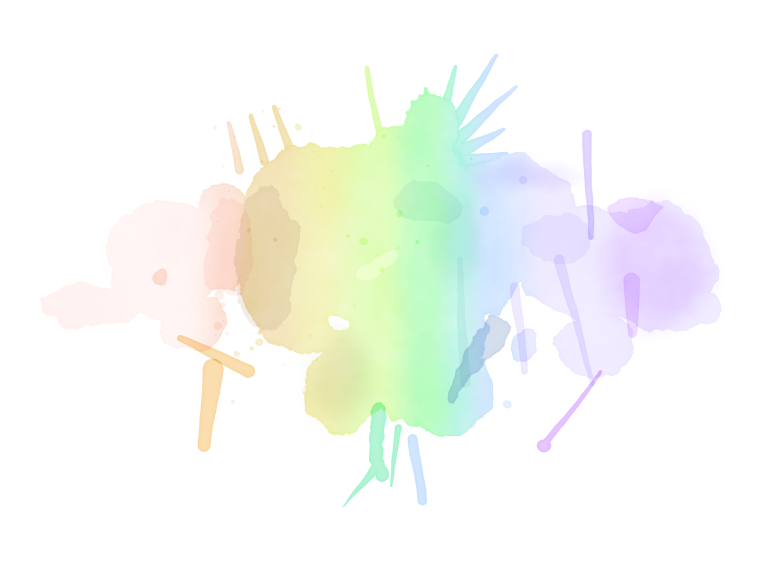
This background is drawn by a WebGL 1 fragment shader. Its source:

```glsl
precision highp float;
// Pale rainbow watercolour blots with drips, splashes and spatter on white paper.
uniform vec2 u_resolution;

const vec2 CENTRE = vec2(.681, .5);
const float EDGE_WARP = .042;
const float EDGE_ROUGH = .012;
const float RIM_WIDTH = .0022;
const float RIM_GAIN = .4;
const float MOTTLE = .55;
const int SPATTER_COUNT = 44;

const vec3 WHITE = vec3(1);
const vec3 PINK = vec3(1, .955, .948);
const vec3 PEACH = vec3(.99, .9, .86);
const vec3 TAN = vec3(.955, .89, .72);
const vec3 YELLOW = vec3(.95, .95, .7);
const vec3 LIME = vec3(.88, .99, .72);
const vec3 GREEN = vec3(.74, .99, .77);
const vec3 AQUA = vec3(.74, .96, .91);
const vec3 SKY = vec3(.82, .9, 1);
const vec3 LILAC = vec3(.94, .92, 1);
const vec3 VIOLET = vec3(.95, .885, 1);
const vec3 ORANGE = vec3(.98, .87, .69);
const vec3 SLATE = vec3(.83, .87, .93);
const vec3 SHADE = vec3(.95, .935, .92);
const vec3 MIST = vec3(.94, .97, .97);
const vec3 LIFT = vec3(1.05, 1.01, 1.1);

vec3 paper = WHITE;

vec2 hash2(vec2 p) {
  vec3 h = fract(p.xyx * vec3(.1031, .103, .0973));
  h += dot(h, h.yzx + 33.33);
  return fract((h.xx + h.yz) * h.zy);
}

float corner(vec2 cell, vec2 offset) {
  return dot(hash2(cell) * 2. - 1., offset);
}

float gradientNoise(vec2 p) {
  vec2 i = floor(p), f = fract(p), k = vec2(0, 1);
  vec2 u = f * f * f * (f * (f * 6. - 15.) + 10.);
  return mix(mix(corner(i, f), corner(i + k.yx, f - k.yx), u.x),
    mix(corner(i + k, f - k), corner(i + 1., f - 1.), u.x), u.y);
}

float fbm(vec2 p) {
  float sum = 0., amp = .6;
  for (int i = 0; i < 5; i++) {
    sum += amp * gradientNoise(p);
    p = mat2(1.6, 1.2, -1.2, 1.6) * p + 17.3;
    amp *= .5;
  }
  return sum;
}

float oval(vec2 p, float x, float y, float rx, float ry) {
  return (length((p - vec2(x, y)) / vec2(rx, ry)) - 1.) * min(rx, ry);
}

// Capsule from ends.xy to ends.zw with changing radius
float taper(vec2 p, vec4 ends, float ra, float rb) {
  vec2 ab = ends.zw - ends.xy, ap = p - ends.xy;
  float t = clamp(dot(ap, ab) / dot(ab, ab), 0., 1.);
  return length(ap - ab * t) - mix(ra, rb, t);
}

// Hue follows the horizontal position
vec3 spectrum(float x) {
  vec3 c = mix(PINK, PEACH, smoothstep(.33, .4, x));
  c = mix(c, TAN, smoothstep(.4, .45, x));
  c = mix(c, YELLOW, smoothstep(.48, .58, x));
  c = mix(c, LIME, smoothstep(.57, .66, x));
  c = mix(c, GREEN, smoothstep(.67, .75, x));
  c = mix(c, AQUA, smoothstep(.76, .82, x));
  c = mix(c, SKY, smoothstep(.81, .87, x));
  return mix(c, LILAC, smoothstep(.87, .98, x));
}

// Soft-edged transparent paint
void wash(float d, vec3 pigment, float soft) {
  paper *= mix(WHITE, pigment, 1. - smoothstep(-soft, soft, d));
}

// Crisp paint, darker along its dried edge
void glaze(float d, vec3 pigment) {
  float rim = 1. + RIM_GAIN * exp(-abs(d) / RIM_WIDTH);
  wash(d, mix(WHITE, pigment, rim), .8 / u_resolution.y);
}

float blotShape(vec2 p) {
  // Pink side
  float d = min(oval(p, .284, .543, .1, .105), oval(p, .168, .454, .085, .038));
  d = min(d, min(oval(p, .346, .424, .06, .055), oval(p, .394, .58, .05, .09)));
  // Yellow and green body
  d = min(d, min(oval(p, .541, .557, .128, .186), oval(p, .725, .512, .145, .27)));
  d = min(d, min(oval(p, .603, .645, .14, .092), oval(p, .766, .77, .045, .065)));
  d = min(d, min(oval(p, .612, .317, .07, .085), oval(p, .79, .3, .085, .07)));
  // Blue and violet side
  d = min(d, min(oval(p, .904, .645, .11, .085), oval(p, .86, .557, .07, .12)));
  d = min(d, min(oval(p, 1.05, .53, .13, .095), oval(p, 1.06, .39, .07, .06)));
  d = min(d, min(oval(p, .93, .385, .03, .032), oval(p, 1.165, .53, .1, .11)));
  d = min(d, oval(p, 1.225, .45, .04, .04));
  return max(d, -oval(p, .597, .424, .022, .015));
}

void main() {
  vec2 p = (gl_FragCoord.xy - .5 * u_resolution) / u_resolution.y + CENTRE;
  vec2 wander = vec2(fbm(p * 9.), fbm(p * 9. + 41.));
  vec2 q = p + EDGE_WARP * wander;
  vec2 s = p + .008 * wander;
  float rough = EDGE_ROUGH * fbm(p * 34.);
  float density = clamp(.96 + MOTTLE * fbm(p * 6. + 7.) + .15 * fbm(p * 50.), .5, 1.3);
  float blot = blotShape(q) + rough;

  // Broad blot and local layers
  glaze(blot, mix(WHITE, spectrum(mix(p.x, q.x, .5)), density));
  glaze(oval(q, .47, .54, .058, .13) + rough, SHADE);
  glaze(oval(q, .4, .56, .045, .08) + rough, PINK);
  wash(oval(q, .605, .33, .05, .07), SHADE, .03);
  glaze(oval(q, .754, .637, .058, .034), MIST);
  wash(oval(q, .81, .58, .045, .08), MIST, .02);
  wash(oval(q, .93, .69, .08, .025), LILAC, .02);
  glaze(oval(q, .985, .575, .055, .035) + rough, mix(WHITE, LILAC, .6));
  wash(oval(q, 1.161, .53, .09, .1), mix(WHITE, VIOLET, density), .035);
  glaze(oval(q, 1.12, .622, .05, .026) + rough, VIOLET);
  glaze(oval(q, .29, .507, .012, .008), PEACH);
  glaze(taper(q, vec4(.655, .5, .69, .543), .009, .015), LIFT);

  // Falling drips
  glaze(taper(s, vec4(.378, .345, .362, .21), .018, .011), ORANGE);
  glaze(taper(s, vec4(.32, .4, .44, .342), .006, .012), ORANGE);
  glaze(taper(s, vec4(1.041, .765, 1.046, .58), .008, .005), LILAC * LILAC);
  glaze(taper(s, vec4(.993, .54, 1.05, .32), .009, .004), LILAC);
  float tail = taper(s, vec4(1.065, .34, .965, .212), .003, .006);
  glaze(min(tail, oval(s, .965, .21, .013, .011)), VIOLET * VIOLET);
  glaze(taper(q, vec4(.88, .42, .797, .288), .02, .009), SLATE);
  glaze(taper(s, vec4(.913, .49, .931, .342), .009, .006), LILAC);
  glaze(taper(s, vec4(.815, .54, .825, .32), .005, .009), MIST);
  glaze(taper(s, vec4(1.12, .5, 1.122, .41), .015, .008), VIOLET);
  glaze(taper(s, vec4(.732, .22, .748, .112), .009, .008), SKY);
  float fork = taper(q, vec4(.665, .26, .672, .17), .012, .013);
  fork = min(fork, taper(s, vec4(.672, .18, .61, .103), .009, .001));
  fork = min(fork, taper(s, vec4(.706, .24, .693, .14), .006, .002));
  glaze(fork, AQUA * vec3(.95, 1, .92));

  // Rising splashes: one thread, a fan and a trio
  float splash = taper(s, vec4(.676, .75, .65, .88), .007, .004);
  for (int i = 0; i < 6; i++) {
    float n = float(i), angle = 1.55 - .27 * n;
    vec2 ray = vec2(cos(angle), sin(angle)), root = vec2(.754, .7);
    float reach = .19 + .05 * sin(1.3 * n - 1.3);
    splash = min(splash, taper(s, vec4(root + .07 * ray, root + reach * ray), .013, .003));
    if (i < 3) {
      vec4 thread = vec4(.405, .78, .425, .7) + n * vec4(.041, .015, .044, .015);
      splash = min(splash, taper(s, thread, .004, .008));
    }
  }
  glaze(max(splash, -blot), spectrum(p.x));

  // Spatter
  for (int i = 0; i < SPATTER_COUNT; i++) {
    vec2 h = hash2(vec2(float(i) * 3.7 + 1., 9.2));
    vec2 spot = vec2(.38 + .55 * h.x * h.x, .24 + .57 * h.y);
    float size = .0015 + .01 * pow(fract(h.x * 17. + h.y * 31.), 5.);
    glaze(length(s - spot) - size, mix(WHITE, spectrum(spot.x), .6));
  }
  gl_FragColor = vec4(clamp(paper, 0., 1.), 1);
}
```
